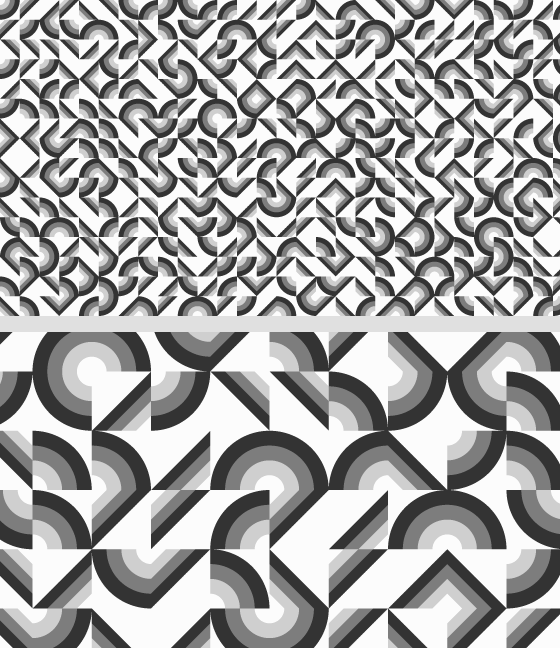
Top: the whole. Bottom: its middle third, enlarged.
Write a Shadertoy shader that draws this pattern.

```glsl
// Random quarter-turned tiles of banded arcs and banded triangles in greys on white.

#define ROWS 16.0        // tiles down; tiles are square and start at the lower left
#define BANDS 4.0        // equal bands from the tile corner to the outer rim
#define ARC_SHARE 0.5    // share of tiles with round bands
#define SEED 37u
#define SAMPLES 4        // supersampling per axis
#define PAPER vec3(0.99)
#define LIGHT vec3(0.81)
#define MIDDLE vec3(0.49)
#define DARK vec3(0.20)

// Two independent random values in 0..1 for a tile.
vec2 hashTile(ivec2 tile) {
    uvec2 v = uvec2(tile) * 1664525u + SEED * 1013904u;
    v.x += v.y * 1664525u;
    v.y += v.x * 1664525u;
    v ^= v >> 16u;
    v.x += v.y * 1664525u;
    v.y += v.x * 1664525u;
    v ^= v >> 16u;
    return vec2(v & 65535u) / 65536.0;
}

// Colour of a band, counted outwards from the corner.
vec3 bandColor(float band) {
    if (band < 1.0) return PAPER;
    if (band < 2.0) return LIGHT;
    if (band < 3.0) return MIDDLE;
    if (band < BANDS) return DARK;
    return PAPER;
}

// Colour at a point measured in tiles.
vec3 tilePattern(vec2 p) {
    vec2 tile = floor(p);
    vec2 local = p - tile;
    vec2 rnd = hashTile(ivec2(tile));

    // Mirror the tile so that its bands start from a random corner.
    float corner = floor(rnd.x * 4.0);
    if (mod(corner, 2.0) > 0.5) local.x = 1.0 - local.x;
    if (corner > 1.5) local.y = 1.0 - local.y;

    // Round distance gives arcs, diamond distance gives diagonal bands.
    float dist = rnd.y < ARC_SHARE ? length(local) : local.x + local.y;
    return bandColor(dist * BANDS);
}

void mainImage(out vec4 fragColor, in vec2 fragCoord) {
    float tilesPerPixel = ROWS / iResolution.y;
    vec3 sum = vec3(0.0);

    // Average a grid of samples to smooth bands and tile borders alike.
    for (int j = 0; j < SAMPLES; j++) {
        for (int i = 0; i < SAMPLES; i++) {
            vec2 offset = (vec2(i, j) + 0.5) / float(SAMPLES) - 0.5;
            sum += tilePattern((fragCoord + offset) * tilesPerPixel);
        }
    }
    fragColor = vec4(sum / float(SAMPLES * SAMPLES), 1.0);
}
```
